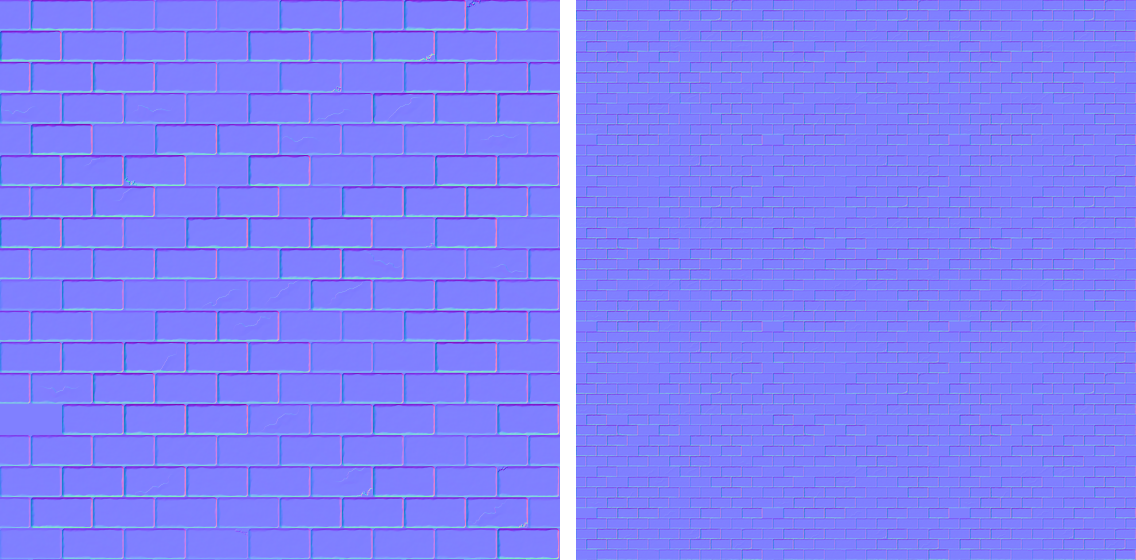
Left, the tile; right, the same tile 3 across and 3 down.
Give the GLSL for this texture map, as a Shadertoy shader.

```glsl
// Tangent-space normal map of a running-bond brick wall with worn, chipped bricks
#define ROWS 18.0          // courses up the canvas, even so the bond wraps
#define COLUMNS 9.0        // bricks along a course
#define JOINT 0.01         // half joint width, in course heights
#define CORNER 0.09        // corner radius
#define BEVEL 0.075        // width of the worn edge
#define DEPTH 0.06         // height of a fully raised brick
#define WAVINESS 0.9       // unevenness of the worn edge
#define ROUGHNESS 0.0018   // relief of the brick face
#define CRACK_SHARE 0.13   // share of cracked bricks
#define CHIP_SHARE 0.09    // share of bricks with a broken corner
#define FLUSH_SHARE 0.015  // share of bricks sunk level with the joint

vec3 hash3(vec2 p) {
    vec3 v = fract(p.xyx * vec3(0.1031, 0.1030, 0.0973));
    v += dot(v, v.yxz + 33.33);
    return fract((v.xxy + v.yzz) * v.zyx);
}

// Wraps whole numbers; the half keeps rounding away from the ends
vec2 wrap(vec2 cell, vec2 period) {
    return floor(mod(cell + 0.5, period));
}

float cornerGradient(vec2 cell, vec2 offset, float period) {
    float angle = 6.2832 * hash3(wrap(cell, vec2(period)) + 7.0).x;
    return dot(vec2(cos(angle), sin(angle)), offset);
}

// Gradient noise over the wall, wrapping at the canvas edges for whole scales
float wallNoise(vec2 p, float scale) {
    float period = ROWS * scale;
    p *= scale;
    vec2 i = floor(p), f = p - i;
    vec2 u = f * f * f * (f * (f * 6.0 - 15.0) + 10.0);
    vec2 e = vec2(1.0, 0.0);
    float low = mix(cornerGradient(i, f, period),
                    cornerGradient(i + e.xy, f - e.xy, period), u.x);
    float high = mix(cornerGradient(i + e.yx, f - e.yx, period),
                     cornerGradient(i + e.xx, f - e.xx, period), u.x);
    return mix(low, high, u.y);
}

// Distance inward from the edge of a rounded box
float insideRoundBox(vec2 q, vec2 halfSize, float radius) {
    vec2 a = abs(q) - halfSize + radius;
    return radius - length(max(a, 0.0)) - min(max(a.x, a.y), 0.0);
}

// Wall relief; p is in course heights
float wallHeight(vec2 p) {
    // Brick cell
    float aspect = ROWS / COLUMNS;
    float row = floor(p.y);
    float along = p.x / aspect + 0.5 * floor(mod(row + 0.5, 2.0));
    vec2 id = wrap(vec2(floor(along), row), vec2(COLUMNS, ROWS));
    vec2 q = vec2((fract(along) - 0.5) * aspect, fract(p.y) - 0.5);
    vec2 halfSize = vec2(0.5 * aspect, 0.5);
    vec3 shape = hash3(id + 31.0);
    vec3 wear = hash3(id + 83.0);
    vec3 place = hash3(id + 157.0);

    float coarse = wallNoise(p, 3.0);
    float fine = wallNoise(p, 8.0);

    // Worn edge, steep at the joint and broader on the left than on the right
    float width = BEVEL * (1.0 - 0.25 * q.x) * (1.0 + WAVINESS * (coarse + 0.4 * fine));
    float inside = insideRoundBox(q, halfSize - JOINT, CORNER);
    float rise = 1.0 - clamp(inside / width, 0.0, 1.0);
    float profile = 1.0 - rise * rise * (0.7 + 0.3 * rise);

    // Raised face with a slight tilt; some bricks lie low
    float raised = DEPTH * mix(0.2, 1.25, shape.x) * step(FLUSH_SHARE, wear.z);
    float height = raised * (1.0 + 0.2 * dot(shape.yz - 0.5, q));
    height += ROUGHNESS * (coarse + 0.4 * fine) * step(FLUSH_SHARE, wear.z);

    // Wandering crack: a lit step that fades along its length
    if (wear.x < CRACK_SHARE) {
        float lean = mix(-0.4, 0.9, place.x);
        float line = q.y - lean * (q.x - 1.2 * (place.y - 0.5)) + 0.25 * coarse + 0.06 * fine;
        float reach = smoothstep(0.75, 0.2, abs(q.x - 1.2 * (place.z - 0.5)));
        height -= 0.006 * reach * smoothstep(0.014, -0.014, line) * smoothstep(-0.3, 0.0, line);
    }

    // Broken corner, mostly at the foot of the brick
    if (wear.y < CHIP_SHARE) {
        vec2 side = vec2(place.x < 0.4 ? -1.0 : 1.0, place.y < 0.7 ? -1.0 : 1.0);
        vec2 toCorner = halfSize - side * q;
        float size = mix(0.22, 0.42, place.z);
        float cut = toCorner.x * 0.7 + toCorner.y * 1.3 + 0.2 * fine + 0.1 * wallNoise(p, 17.0);
        height *= 1.0 - 0.85 * smoothstep(size, size * 0.6, cut);
    }
    return height * profile;
}

// Normal with green pointing down the wall
vec3 wallNormal(vec2 p) {
    vec2 e = vec2(0.006, 0.0);
    float slopeX = wallHeight(p + e.xy) - wallHeight(p - e.xy);
    float slopeY = wallHeight(p + e.yx) - wallHeight(p - e.yx);
    return normalize(vec3(-slopeX, slopeY, 2.0 * e.x));
}

void mainImage(out vec4 fragColor, in vec2 fragCoord) {
    // Keep the middle of the outer joints just inside the canvas
    vec2 shift = vec2(0.018, -0.018);
    // Average four samples per pixel to smooth the edges
    vec3 normal = vec3(0.0);
    for (int i = 0; i < 4; i++) {
        vec2 jitter = vec2(i % 2, i / 2) * 0.5 - 0.25;
        normal += wallNormal((fragCoord + jitter) / iResolution.xy * ROWS + shift);
    }
    fragColor = vec4(normal * 0.125 + 0.5, 1.0);
}
```
